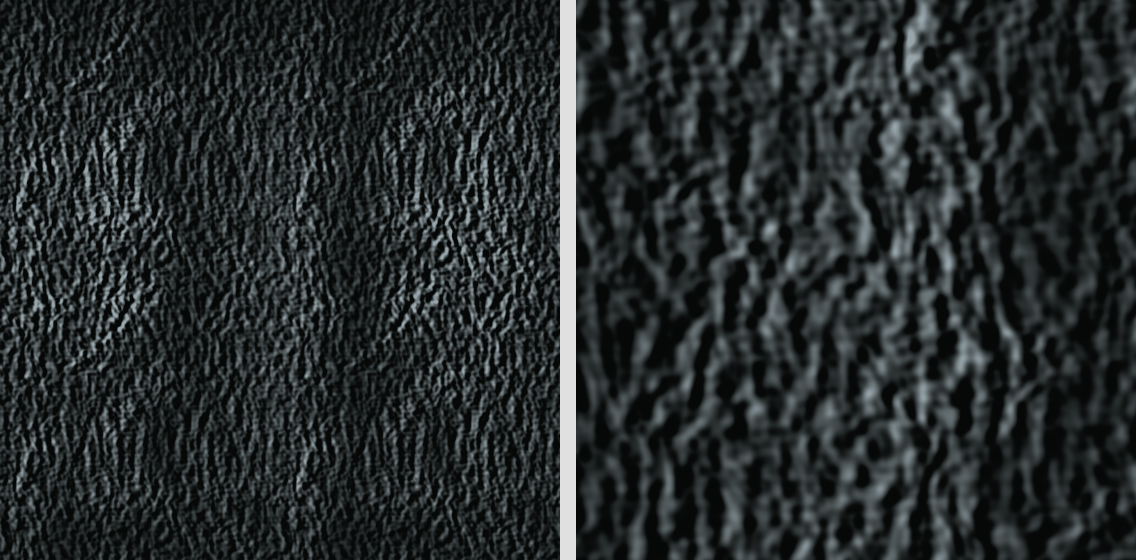
Left, the full canvas; right, a detail of the centre.
Write a WebGL 2 fragment shader that draws this pattern.

```glsl
#version 300 es
precision highp float;

#define TILES 2.0
#define GRAIN vec2(36.0, 25.0)
#define RIDGES vec2(34.0, 12.0)
#define FINE vec2(68.0, 56.0)
#define WEAVE 64.0
#define WARP 0.014
#define LIGHT_STEP vec2(0.012, -0.004)
#define RELIEF_GAIN 1.08
#define BASE_TONE 0.215
#define SHADOW_COLOR vec3(0.02, 0.03, 0.026)
#define HIGHLIGHT_COLOR vec3(0.52, 0.57, 0.59)

uniform vec2 u_resolution;
out vec4 fragColor;

const float TAU = 6.28318;

float hash(vec2 p) {
    return fract(sin(dot(p, vec2(127.1, 311.7))) * 43758.5);
}

// Dot of a random unit gradient with the offset, wrapped at the tile edge
float corner(vec2 cell, vec2 offset, vec2 period, float seed) {
    float angle = TAU * hash(mod(cell, period) + seed);
    return dot(vec2(cos(angle), sin(angle)), offset);
}

// Gradient noise that repeats over the unit tile
float tileNoise(vec2 uv, vec2 period, float seed) {
    vec2 p = uv * period;
    vec2 i = floor(p);
    vec2 f = p - i;
    vec2 w = f * f * f * (f * (f * 6.0 - 15.0) + 10.0);
    vec2 e = vec2(1.0, 0.0);
    float low = mix(corner(i, f, period, seed),
                    corner(i + e.xy, f - e.xy, period, seed), w.x);
    float high = mix(corner(i + e.yx, f - e.yx, period, seed),
                     corner(i + e.xx, f - e.xx, period, seed), w.x);
    return mix(low, high, w.y);
}

float bell(float x, float width) {
    return exp(-x * x / (width * width));
}

// Crumpled grain that stretches into upright ridges in one band of the tile
float surfaceHeight(vec2 uv) {
    float band = 0.9 * bell(fract(uv.y) - 0.41, 0.17);
    float grain = tileNoise(uv, GRAIN, 3.0);
    float ridges = 1.25 * tileNoise(uv, RIDGES, 17.0);
    return mix(grain, ridges, band) + 0.45 * tileNoise(uv, FINE, 41.0);
}

// Broad light over the whole cloth: bright flanks, two dark folds, pale spine
float broadLight(vec2 uv, float spine) {
    float side = abs(uv.x - 0.495);
    float middle = bell(uv.y - 0.52, 0.36);
    float flanks = bell(side - 0.31, 0.16) * bell(uv.y - 0.58, 0.25);
    float folds = bell(side - 0.16, 0.07) * middle;
    float edges = 0.42 * smoothstep(0.8, 1.0, uv.y)
                + 0.28 * (1.0 - smoothstep(0.0, 0.17, uv.y));
    return 0.9 + 0.65 * flanks - 0.45 * folds + 0.3 * spine - edges;
}

void main() {
    vec2 uv = gl_FragCoord.xy / u_resolution;
    vec2 tile = fract(uv * TILES);

    // Relief lit mostly from the left
    vec2 bend = vec2(tileNoise(tile, vec2(9.0), 61.0),
                     tileNoise(tile, vec2(9.0), 83.0));
    vec2 p = tile + WARP * bend;
    float relief = surfaceHeight(p) - surfaceHeight(p + LIGHT_STEP);

    // Faint thread grid and uneven patches
    vec2 thread = cos(TAU * WEAVE * tile);
    float weave = 0.025 * (thread.x + thread.y);
    float mottle = 1.0 + 0.7 * tileNoise(tile, vec2(6.0), 97.0);

    float spine = bell(uv.x - 0.495, 0.065) * bell(uv.y - 0.5, 0.33);
    float tone = BASE_TONE + RELIEF_GAIN * relief * (1.0 - 0.25 * spine) + weave;
    tone = tone * mottle * broadLight(uv, spine) + 0.07 * spine;

    // Soft floor keeps the hollows dark without hard clipping
    tone = 0.5 * (tone + sqrt(tone * tone + 0.003));
    fragColor = vec4(mix(SHADOW_COLOR, HIGHLIGHT_COLOR, min(tone, 1.15)), 1.0);
}
```
